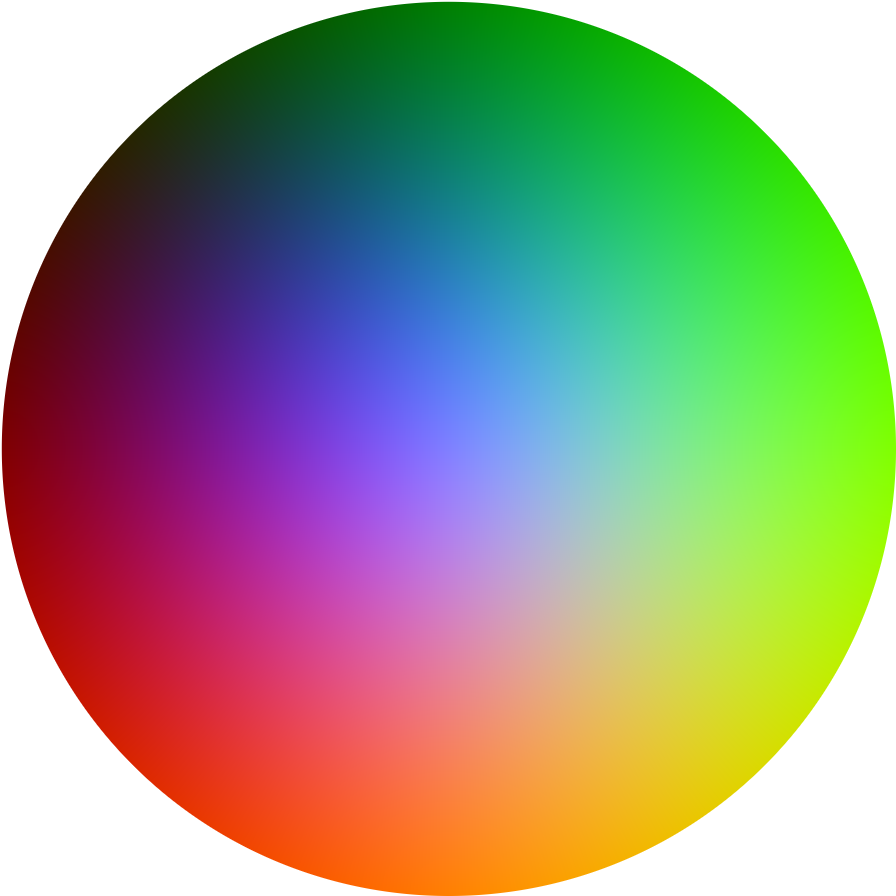
Reproduce this background procedurally as a WebGL 2 fragment shader.

```glsl
#version 300 es
precision highp float;

uniform vec2 u_resolution;
out vec4 outColor;

const vec2 DISC_CENTER = vec2(0.501, 0.499);
const float DISC_RADIUS = 0.499;
const vec3 BACKDROP = vec3(1.0);

// Inverse stereographic projection: unit disc to upper hemisphere
vec3 hemisphereDirection(vec2 p) {
    float r2 = dot(p, p);
    return vec3(2.0 * p, 1.0 - r2) / (1.0 + r2);
}

// Red grows downward, green to the right, blue toward the viewer
vec3 directionColor(vec3 dir) {
    return clamp(vec3(0.5 - 0.5 * dir.y, 0.5 + 0.5 * dir.x, dir.z), 0.0, 1.0);
}

void main() {
    float side = min(u_resolution.x, u_resolution.y);
    vec2 uv = (gl_FragCoord.xy - 0.5 * u_resolution) / side + 0.5;
    vec2 p = (uv - DISC_CENTER) / DISC_RADIUS;

    // Disc edge, smoothed over one pixel
    float edgeDistance = (length(p) - 1.0) * DISC_RADIUS;
    float coverage = clamp(0.5 - edgeDistance * side, 0.0, 1.0);

    vec3 color = directionColor(hemisphereDirection(p));
    outColor = vec4(mix(BACKDROP, color, coverage), 1.0);
}
```
